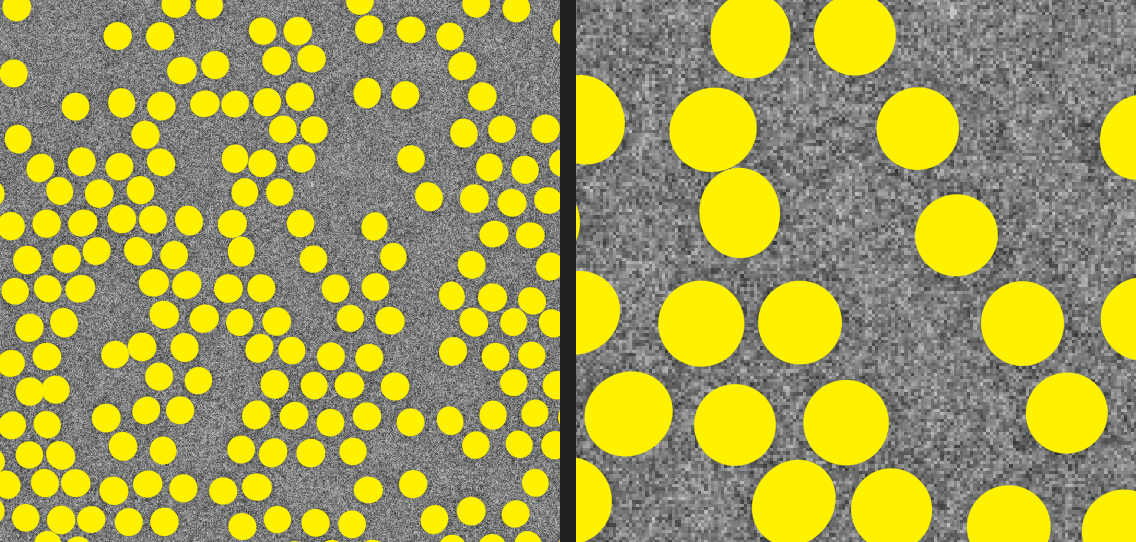
Left: the whole. Right: its middle third, enlarged.
A Shadertoy shader for this pattern:

```glsl
// Lengths are in canvas heights
const vec3  DISC_COLOR    = vec3(1.0, 0.95, 0.0);
const vec3  GROUND_COLOR  = vec3(0.502, 0.504, 0.504);
const float SPACING       = 0.07;    // distance between lattice sites
const float JITTER        = 0.2;     // random shift, in spacings
const float WARP          = 0.9;     // smooth shift, in spacings
const float WARP_SCALE    = 0.2;
const float RADIUS        = 0.0258;
const float RADIUS_VARY   = 0.03;
const float STRETCH       = 0.06;    // largest ovalness
const float KEEP_BOTTOM   = 0.83;    // share of occupied sites
const float KEEP_TOP      = 0.48;
const vec2  GAP_CENTER    = vec2(0.66, 0.71);
const float GAP_RADIUS    = 0.095;
const float HALO_DARK     = 0.075;
const float HALO_WIDTH    = 0.009;
const float GRAIN_CELLS   = 496.0;
const float GRAIN_AMOUNT  = 0.21;
const float CLUMP_CELLS   = 230.0;
const float CLUMP_AMOUNT  = 0.18;
const float MOTTLE_CELLS  = 26.0;
const float MOTTLE_AMOUNT = 0.04;

vec2 hash2(vec2 p) {
    vec3 q = fract(p.xyx * vec3(0.1031, 0.1030, 0.0973));
    q += dot(q, q.yzx + 33.33);
    return fract((q.xx + q.yz) * q.zy);
}

vec2 smoothNoise(vec2 p) {
    vec2 i = floor(p), f = fract(p);
    f = f * f * (3.0 - 2.0 * f);
    return mix(mix(hash2(i), hash2(i + vec2(1, 0)), f.x),
               mix(hash2(i + vec2(0, 1)), hash2(i + vec2(1, 1)), f.x), f.y);
}

// Staggered lattice site, bent by smooth noise and jittered
vec2 siteCenter(vec2 cell, vec2 cellSize) {
    vec2 site = (cell + vec2(0.5 * mod(cell.y, 2.0), 0.0) + 0.5) * cellSize;
    vec2 bend = smoothNoise(cell * WARP_SCALE + 17.3) - 0.5;
    vec2 shake = hash2(cell + 71.0) - 0.5;
    return site + SPACING * (WARP * bend + JITTER * shake);
}

bool isOccupied(vec2 cell, vec2 center) {
    float pick = fract(dot(cell, vec2(0.7549, 0.5698)) + 0.5 * hash2(cell + 133.0).x);
    float keep = mix(KEEP_BOTTOM, KEEP_TOP, clamp(center.y, 0.0, 1.0));
    return pick < keep && distance(center, GAP_CENTER) > GAP_RADIUS;
}

// Signed distance to a slightly oval disc
float ovalDistance(vec2 p, vec2 cell) {
    vec2 rnd = hash2(cell + 211.0);
    float angle = 6.2832 * rnd.x;
    float len = length(p);
    float along = dot(p / max(len, 1e-5), vec2(cos(angle), sin(angle)));
    float oval = STRETCH * rnd.y * rnd.y * (2.0 * along * along - 1.0);
    float size = 1.0 + RADIUS_VARY * (2.0 * hash2(cell + 307.0).x - 1.0);
    return len - RADIUS * size * (1.0 + oval);
}

float discField(vec2 p) {
    vec2 cellSize = SPACING * vec2(1.0, 0.866);
    vec2 home = floor(p / cellSize);
    float nearest = 1.0;
    for (int y = -2; y <= 2; y++) {
        for (int x = -2; x <= 2; x++) {
            vec2 cell = home + vec2(x, y);
            vec2 center = siteCenter(cell, cellSize);
            if (isOccupied(cell, center))
                nearest = min(nearest, ovalDistance(p - center, cell));
        }
    }
    return nearest;
}

// Fine speckle over soft clumps and broad mottling
float groundNoise(vec2 p) {
    vec2 speck = hash2(floor(p * GRAIN_CELLS) + 5.0);
    return GRAIN_AMOUNT * (speck.x + speck.y - 1.0)
         + CLUMP_AMOUNT * (smoothNoise(p * CLUMP_CELLS).x - 0.5)
         + MOTTLE_AMOUNT * (smoothNoise(p * MOTTLE_CELLS + 40.0).x - 0.5);
}

void mainImage(out vec4 fragColor, in vec2 fragCoord) {
    vec2 p = fragCoord / iResolution.y;
    float pixel = 1.0 / iResolution.y;
    float d = discField(p);

    // Grey ground, darker next to the discs
    float halo = HALO_DARK * exp(-max(d, 0.0) / HALO_WIDTH);
    vec3 color = GROUND_COLOR + groundNoise(p) - halo;

    // Flat discs with a smooth edge
    color = mix(color, DISC_COLOR, smoothstep(0.75 * pixel, -0.75 * pixel, d));
    fragColor = vec4(clamp(color, 0.0, 1.0), 1.0);
}
```
